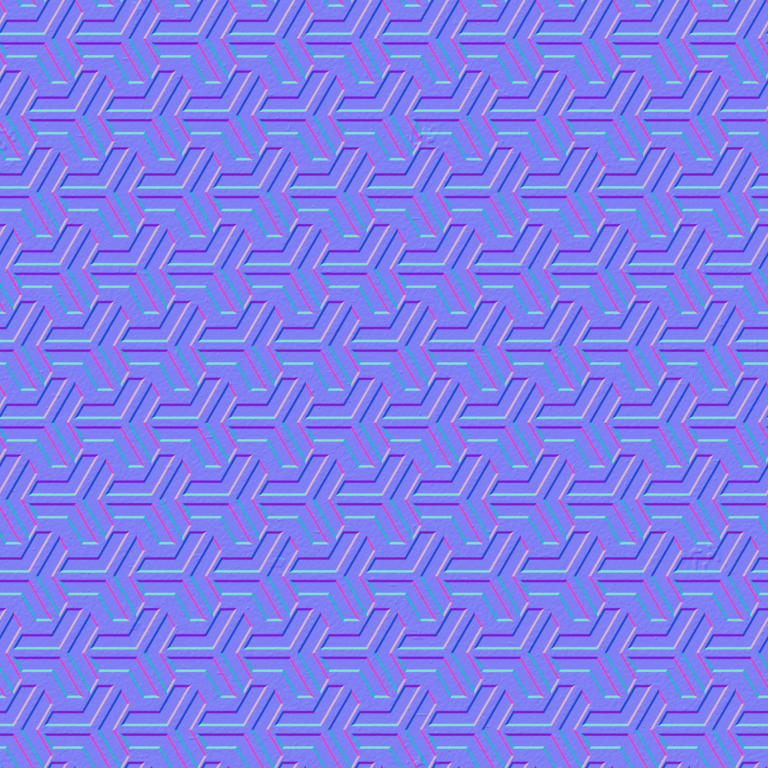
This texture map is drawn by a three.js fragment shader. Its source:

```glsl
varying vec2 vUv;

const float REPEATS = 10.0;
const float ROW_SHIFT = 0.4;
const vec2 FIRST_CENTRE = vec2(0.212, 0.497);

float hash(vec2 p) {
  vec3 q = fract(vec3(p.xyx) * 0.1031);
  q += dot(q, q.yzx + 33.33);
  return fract((q.x + q.y) * q.z);
}

float valueNoise(vec2 p) {
  vec2 cell = floor(p);
  vec2 f = fract(p);
  f = f * f * (3.0 - 2.0 * f);
  float low = mix(hash(cell), hash(cell + vec2(1.0, 0.0)), f.x);
  float high = mix(hash(cell + vec2(0.0, 1.0)), hash(cell + vec2(1.0)), f.x);
  return mix(low, high, f.y);
}

// Three chevrons around a three-armed groove, trimmed by a hexagon
float chevronDistance(vec2 p, float bandCentre, float bandHalf, float apothem) {
  vec2 foldNormal = vec2(-0.866, 0.5);
  vec2 q = vec2(-p.x, abs(p.y));
  q -= 2.0 * max(dot(q, foldNormal), 0.0) * foldNormal;
  q.y = abs(q.y);
  float band = abs(q.y - bandCentre) - bandHalf;
  float hexagon = dot(q, vec2(0.866, 0.5)) - apothem;
  return max(band, hexagon);
}

// Sheared lattice: interlocking neighbours are combined
float latticeDistance(vec2 p, float rowShift, vec2 firstCentre) {
  float nearest = 10.0;
  float row = floor(p.y);
  for (int j = -1; j <= 1; j++) {
    float r = row + float(j);
    float x = p.x - firstCentre.x + r * rowShift;
    vec2 local = vec2(fract(x + 0.5) - 0.5, p.y - r - firstCentre.y);
    for (int i = -1; i <= 1; i++) {
      vec2 offset = vec2(float(i), 0.0);
      nearest = min(nearest, chevronDistance(local - offset, 0.147, 0.084, 0.570));
    }
  }
  return nearest;
}

// Sparse clusters of fine chips and isolated pits
float wear(vec2 p) {
  float patchMask = smoothstep(0.86, 0.97, valueNoise(p * 1.1 + 43.0));
  float chips = smoothstep(0.45, 0.8, valueNoise(p * 17.0 + 5.0));
  float pits = smoothstep(0.93, 0.99, valueNoise(p * 13.0 + 71.0));
  return 0.010 * patchMask * chips + 0.004 * pits;
}

float surfaceHeight(vec2 p, float bevel, float relief) {
  float d = latticeDistance(p, ROW_SHIFT, FIRST_CENTRE);
  float raised = 1.0 - smoothstep(-bevel, bevel, d);
  float grain = valueNoise(p * 25.0) + 0.8 * valueNoise(p * 43.0 + 9.0);
  return relief * raised + grain * mix(0.0026, 0.0013, raised) - wear(p);
}

vec2 slope(vec2 p, float stepSize) {
  vec2 dx = vec2(stepSize, 0.0);
  vec2 dy = dx.yx;
  float bevel = 0.016;
  float relief = 0.035;
  return vec2(
    surfaceHeight(p + dx, bevel, relief) - surfaceHeight(p - dx, bevel, relief),
    surfaceHeight(p + dy, bevel, relief) - surfaceHeight(p - dy, bevel, relief)
  ) / (2.0 * stepSize);
}

// Tangent-space normal with the green axis pointing down
vec3 encodeNormal(vec2 gradient) {
  vec3 normal = normalize(vec3(-gradient.x, gradient.y, 1.0));
  return 0.5 + normal * vec3(0.5, 0.5, 0.46);
}

void main() {
  vec2 p = vUv * REPEATS;
  gl_FragColor = vec4(encodeNormal(slope(p, 0.011)), 1.0);
}
```
